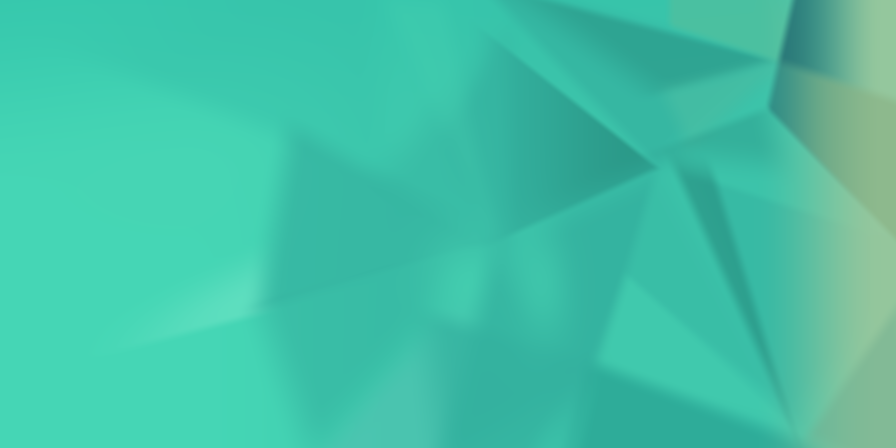
A WebGL 2 fragment shader for this background:

```glsl
#version 300 es
precision highp float;
// Folded teal facets with a warm glow along the right side.
// Translucent triangles with individually softened edges are layered
// over a smooth gradient; some fade out across their own surface.
uniform vec2 u_resolution;
out vec4 outColor;

// Soft half-plane: 1 on the side of line a-b that holds the point inside.
float halfPlane(vec2 p, vec2 a, vec2 b, vec2 inside, float soft) {
    vec2 n = normalize(vec2(a.y - b.y, b.x - a.x));
    float s = sign(dot(inside - a, n));
    return smoothstep(-soft, soft, s * dot(p - a, n));
}

// Triangle mask; soft holds the blur of edges ab, bc and ca.
float facet(vec2 p, vec2 a, vec2 b, vec2 c, vec3 soft) {
    return halfPlane(p, a, b, c, soft.x) * halfPlane(p, b, c, a, soft.y)
         * halfPlane(p, c, a, b, soft.z);
}

// Elliptical glow.
float glow(vec2 p, vec2 center, vec2 radius) {
    vec2 d = (p - center) / radius;
    return exp(-dot(d, d));
}

void main() {
    // The canvas spans 2 by 1 units.
    vec2 p = gl_FragCoord.xy / u_resolution * vec2(2.0, 1.0);
    vec3 deep = vec3(0.16, 0.58, 0.52);
    vec3 teal = vec3(0.20, 0.69, 0.62);
    vec3 mint = vec3(0.28, 0.83, 0.70);

    // Shared corners of the folds.
    vec2 tip = vec2(1.469, 0.625);
    vec2 hub = vec2(1.107, 0.461);
    vec2 knee = vec2(1.714, 0.758);
    vec2 fold = vec2(1.732, 0.865);

    // Base gradient with a darker upper left
    vec3 col = mix(vec3(0.27, 0.84, 0.71), vec3(0.235, 0.765, 0.665), smoothstep(0.4, 1.2, p.x));
    col = mix(col, vec3(0.20, 0.77, 0.67), 0.8 * smoothstep(0.55, 1.05, p.y - 0.1 * p.x));
    col = mix(col, mint, 0.5 * glow(p, vec2(0.4, 0.62), vec2(0.3, 0.16)));
    col = mix(col, vec3(0.21, 0.75, 0.66), 0.45 * facet(p, vec2(0.2, 0.87), vec2(0.88, 0.6), vec2(0.8, 1.3), vec3(0.04, 0.06, 0.15)));

    // Left: pale wedge pointing away from the dark fold
    float wedge = facet(p, vec2(0.6, 0.305), vec2(0.05, 0.16), vec2(0.6, 0.42), vec3(0.012, 0.06, 0.04));
    col = mix(col, vec3(0.42, 0.89, 0.77), 0.65 * wedge * smoothstep(0.15, 0.56, p.x));

    // Centre left: broad dark fold, split by a faint crease
    col = mix(col, teal, 0.72 * facet(p, vec2(0.65, 0.72), hub, vec2(0.58, 0.31), vec3(0.035, 0.015, 0.045)));
    float lower = facet(p, vec2(0.58, 0.32), hub, vec2(0.70, -0.02), vec3(0.018, 0.07, 0.06));
    col = mix(col, teal, 0.58 * lower);
    col = mix(col, teal, 0.45 * facet(p, vec2(0.83, 0.59), vec2(1.12, 0.9), hub, vec3(0.06, 0.07, 0.03)));

    // Centre: dark blade ending in a sharp tip
    float blade = facet(p, vec2(1.10, 0.915), tip, hub, vec3(0.008, 0.010, 0.06));
    col = mix(col, mix(teal, deep, smoothstep(1.05, 1.45, p.x)), 0.9 * blade);
    col = mix(col, teal, 0.45 * facet(p, vec2(1.12, 0.9), hub, vec2(0.99, 0.69), vec3(0.05, 0.03, 0.03)));
    col = mix(col, mint, 0.25 * facet(p, vec2(0.86, 1.0), vec2(0.99, 1.0), hub, vec3(0.04, 0.03, 0.03)));

    // Bottom centre: rays fanning out from the hub
    col = mix(col, mint, 0.6 * glow(p, vec2(1.04, 0.37), vec2(0.09, 0.11)));
    col = mix(col, vec3(0.31, 0.76, 0.69), 0.7 * facet(p, hub, vec2(0.70, -0.05), vec2(1.0, -0.05), vec3(0.04))
        * smoothstep(0.4, 0.1, p.y));
    col = mix(col, teal, 0.75 * facet(p, hub, vec2(0.98, -0.05), vec2(1.33, 0.17), vec3(0.04, 0.06, 0.07)));
    col = mix(col, teal, 0.7 * facet(p, vec2(1.32, 0.19), vec2(0.95, 0.3), vec2(1.02, -0.3), vec3(0.03, 0.06, 0.04)));
    col = mix(col, teal, 0.85 * facet(p, tip, vec2(1.28, 0.0), vec2(1.2, 0.5), vec3(0.018, 0.08, 0.06)));
    col = mix(col, mint, 0.4 * glow(p, vec2(1.21, 0.36), vec2(0.06, 0.12)));

    // Lower right: bright facets above a dark floor
    col = mix(col, teal, 0.28 * facet(p, vec2(1.47, 0.62), vec2(1.39, 0.39), vec2(1.77, 0.08), vec3(0.02, 0.012, 0.04)));
    col = mix(col, mint, 0.35 * facet(p, vec2(1.40, 0.385), vec2(1.32, 0.18), vec2(1.78, 0.04), vec3(0.02, 0.025, 0.012)));
    col = mix(col, vec3(0.17, 0.66, 0.59), 0.85 * facet(p, vec2(1.32, 0.19), vec2(1.9, -0.03), vec2(1.27, -0.05), vec3(0.025, 0.02, 0.035)));

    // Top: dark roof strip and lighter panels under it
    col = mix(col, teal, 0.65 * facet(p, vec2(1.06, 1.05), fold, tip, vec3(0.025, 0.05, 0.02)));
    col = mix(col, deep, 0.55 * facet(p, vec2(1.16, 1.015), fold, vec2(1.47, 0.79), vec3(0.012, 0.015, 0.05)));
    col = mix(col, vec3(0.31, 0.75, 0.62), 0.8 * facet(p, vec2(1.495, 0.942), vec2(1.495, 1.7), vec2(1.82, 0.835), vec3(0.014, 0.05, 0.012)));
    col = mix(col, vec3(0.29, 0.75, 0.64), 0.65 * facet(p, vec2(1.48, 0.8), vec2(1.76, 0.87), vec2(1.54, 0.67), vec3(0.03, 0.03, 0.03)));
    col = mix(col, deep, 0.4 * facet(p, knee, vec2(1.47, 0.665), vec2(1.75, 0.63), vec3(0.014, 0.05, 0.05)));

    // Right: shadow plane and narrow dark spike
    col = mix(col, teal, 0.5 * facet(p, vec2(1.54, 0.61), vec2(2.1, 0.43), vec2(1.76, 0.06), vec3(0.012, 0.05, 0.03)));
    col = mix(col, deep, 0.7 * facet(p, vec2(1.50, 0.64), vec2(1.59, 0.62), vec2(1.765, 0.06), vec3(0.04, 0.014, 0.016)));

    // Warm glow, strongest just inside the right edge
    float warm = smoothstep(1.68, 1.97, p.x);
    col = mix(col, vec3(0.61, 0.78, 0.61), 0.92 * warm);
    col = mix(col, vec3(0.44, 0.68, 0.56), 0.5 * facet(p, vec2(2.02, 0.34), vec2(1.80, 0.02), vec2(2.1, -0.1), vec3(0.018, 0.03, 0.05)));

    // Upper right: navy fold fading into olive
    float cool = 1.0 - smoothstep(1.73, 1.97, p.x);
    float upper = halfPlane(p, vec2(1.77, 1.0), knee, vec2(2.0, 0.9), 0.012)
                * halfPlane(p, knee, vec2(2.0, 0.466), vec2(2.0, 0.9), 0.010);
    float below = halfPlane(p, fold, vec2(2.0, 0.775), vec2(1.8, 0.6), 0.016);
    col = mix(col, vec3(0.15, 0.45, 0.46), upper * cool * mix(0.93, 0.65, below));
    col = mix(col, vec3(0.53, 0.68, 0.50), 0.55 * upper * below * smoothstep(1.70, 1.87, p.x));

    outColor = vec4(col, 1.0);
}
```
